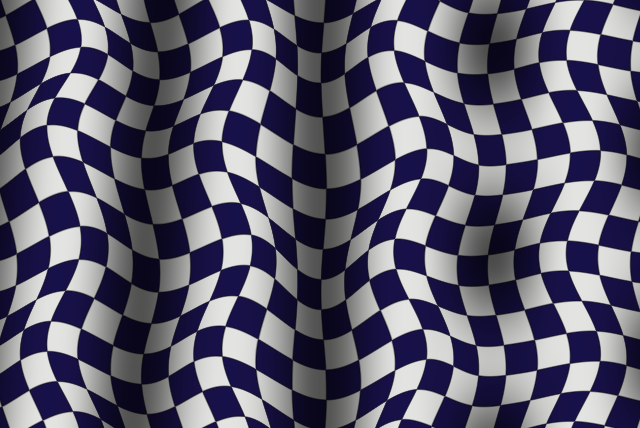
This pattern is drawn by a WebGL 2 fragment shader. Its source:

```glsl
#version 300 es
precision highp float;

uniform vec2 u_resolution;
out vec4 fragColor;

// Lengths are fractions of the canvas height.
#define CELL vec2(0.0674, 0.0703)
#define GRID_ORIGIN vec2(0.689, 0.156)
#define FOLD_PERIOD 0.40
#define FOLD_START 0.352
#define FOLD_DIP 0.038
#define SWAY_PERIOD 0.47
#define SWAY 0.031
#define SHADOW_DEPTH 0.64
#define SEAM_WIDTH 0.022
#define NAVY vec3(0.092, 0.068, 0.285)
#define WHITE vec3(0.89, 0.89, 0.885)

const float TAU = 6.2831853;

float bump(float x, float center, float width) {
    float t = (x - center) / width;
    return exp(-t * t);
}

// +1 in the valleys of the cloth, -1 on its ridges
float fold(float x) {
    return cos(TAU * (x - FOLD_START) / FOLD_PERIOD);
}

// Shift of a point of the flat cloth; y runs downward
vec2 drape(vec2 g) {
    // Columns sway in opposite directions on either side of the middle fold
    float side = tanh((0.72 - g.x) / 0.12);
    float sway = SWAY * side * (1.0 - 0.3 * fold(g.x));
    float dx = sway * cos(TAU * (g.y - 0.137) / SWAY_PERIOD);

    // Rows sag in the valleys, less so toward the right
    float fade = 1.0 - 0.6 * smoothstep(0.95, 1.2, g.x);
    float dy = FOLD_DIP * fade * fold(g.x);
    dy += 0.038 * smoothstep(0.15, 0.38, g.y) * bump(g.x, 0.78, 0.21);
    dy -= 0.043 * bump(g.y, 0.38, 0.18) * bump(g.x, 0.25, 0.25);
    return vec2(dx, dy);
}

// Flat cloth point that lands on p, by fixed-point iteration
vec2 undrape(vec2 p) {
    vec2 g = p;
    for (int i = 0; i < 14; i++) {
        g = mix(g, p - drape(g), 0.8);
    }
    return g;
}

// Soft shadow in the valleys, broken into pools on the right
float shading(vec2 p) {
    float x = p.x + 0.07 * (p.y - 0.4) * (1.0 - smoothstep(0.4, 0.7, p.x));
    float valley = pow(0.5 + 0.5 * fold(x), 1.3);
    float phase = (p.y - 0.107) / 0.488 + 0.5 * smoothstep(1.25, 1.4, p.x);
    float pool = 0.5 + 0.5 * cos(TAU * phase);
    float strength = mix(1.0, 0.22 + 0.83 * pool, smoothstep(0.95, 1.05, p.x));
    return 1.0 - SHADOW_DEPTH * strength * valley;
}

void main() {
    vec2 p = gl_FragCoord.xy / u_resolution.y;
    p.y = 1.0 - p.y;

    // Checker with edges smoothed over one pixel
    vec2 q = (undrape(p) - GRID_ORIGIN) / CELL;
    vec2 pixel = sqrt(dFdx(q) * dFdx(q) + dFdy(q) * dFdy(q));
    vec2 toLine = 0.5 - abs(fract(q) - 0.5);
    vec2 inPixels = toLine / max(pixel, vec2(1e-5));
    float edge = min(min(inPixels.x, inPixels.y), 0.5);
    vec2 cell = floor(q);
    float parity = mod(cell.x + cell.y, 2.0) * 2.0 - 1.0;
    vec3 color = mix(NAVY, WHITE, 0.5 + parity * edge);

    // Thin dark seam along the cell borders
    float seam = 1.0 - smoothstep(0.0, SEAM_WIDTH * 2.0, min(toLine.x, toLine.y));
    color *= 1.0 - 0.45 * seam;

    fragColor = vec4(color * shading(p), 1.0);
}
```
